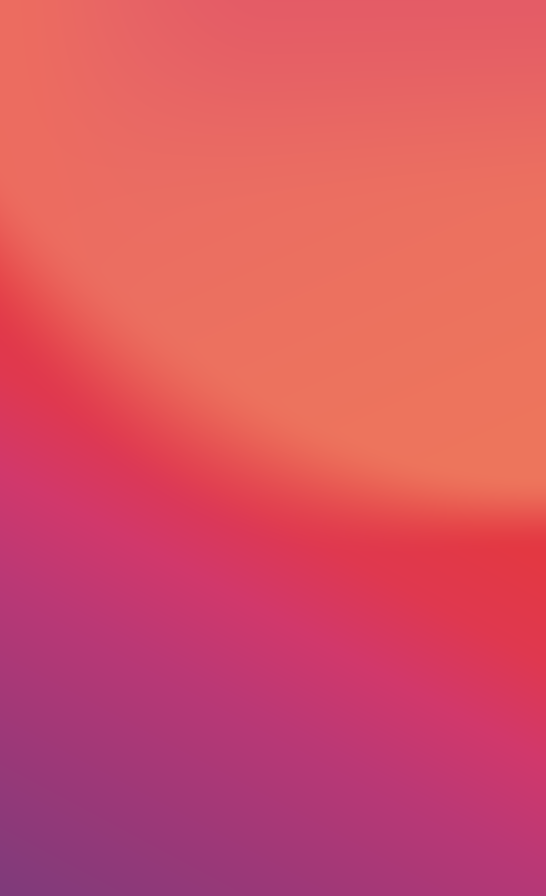
A WebGL 1 fragment shader for this background:

```glsl
precision highp float;
// Soft abstract gradient: a coral sky over a curved red band fading to magenta and purple.

uniform vec2 u_resolution;

const vec3 CORAL  = vec3(0.915, 0.415, 0.395);
const vec3 ORANGE = vec3(0.930, 0.460, 0.360);
const vec3 ROSE   = vec3(0.893, 0.355, 0.400);
const vec3 RED    = vec3(0.890, 0.220, 0.260);
const vec3 CRIMSON = vec3(0.875, 0.220, 0.310);
const vec3 PINK   = vec3(0.820, 0.220, 0.420);
const vec3 MAGENTA = vec3(0.730, 0.220, 0.460);
const vec3 PLUM   = vec3(0.610, 0.220, 0.470);
const vec3 PURPLE = vec3(0.490, 0.230, 0.480);

// Blend toward the next colour stop between two depths.
vec3 blendStop(vec3 base, vec3 next, float from, float to, float depth) {
  return mix(base, next, clamp((depth - from) / (to - from), 0.0, 1.0));
}

// Upper field: rosy top edge, warming toward the lower right.
vec3 upperField(vec2 p) {
  vec3 color = mix(CORAL, ORANGE, smoothstep(0.0, 0.95, p.y * 1.1 + p.x * 0.3));
  color = mix(color, vec3(0.930, 0.425, 0.370), 0.8 * (1.0 - smoothstep(0.0, 0.3, p.x)));
  float rose = (1.0 - smoothstep(-0.04, 0.24, p.y)) * smoothstep(0.0, 0.5, p.x);
  return mix(color, ROSE, rose);
}

// Lower field: colour stops along a slanted depth.
vec3 lowerField(vec2 p) {
  float depth = p.y - 0.525 - 0.325 * p.x;
  vec3 color = blendStop(RED, CRIMSON, -0.22, -0.11, depth);
  color = blendStop(color, PINK, -0.11, 0.0, depth);
  color = blendStop(color, MAGENTA, 0.0, 0.12, depth);
  color = blendStop(color, PLUM, 0.12, 0.3, depth);
  return blendStop(color, PURPLE, 0.3, 0.48, depth);
}

// Curved boundary, blurrier on the left than on the right.
float bandMask(vec2 p) {
  float away = 1.0 - p.x;
  float center = 0.572 - 0.290 * pow(away, 2.6);
  float blur = mix(0.042, 0.105, smoothstep(0.0, 0.8, away));
  return smoothstep(-blur, blur, p.y - center);
}

void main() {
  vec2 uv = gl_FragCoord.xy / u_resolution;
  vec2 p = vec2(uv.x, 1.0 - uv.y); // y measured down from the top
  gl_FragColor = vec4(mix(upperField(p), lowerField(p), bandMask(p)), 1.0);
}
```
